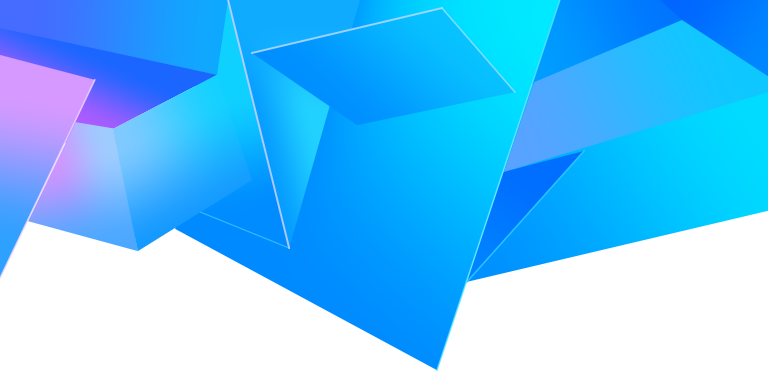
Give the GLSL for this background, as a WebGL 1 fragment shader.

```glsl
precision highp float;
uniform vec2 u_resolution;

// Corners shared by several facets
const vec2 SEAM_TOP = vec2(0.594, 1.0);
const vec2 SEAM_FOOT = vec2(0.753, 0.354);
const vec2 FOLD_TOP = vec2(0.9375, 1.0);
const vec2 SHEET_TOP = vec2(1.458, 1.0);
const vec2 SHEET_TIP = vec2(1.138, 0.036);
const vec2 WING_FOOT = vec2(1.216, 0.266);
const vec2 WING_TIP = vec2(1.521, 0.607);
const vec2 BOX_PEAK = vec2(0.565, 0.805);
const vec2 BOX_FOOT = vec2(0.359, 0.346);

vec2 p;
vec3 color = vec3(1.0);

// Signed distance to a line, positive on the left of a to b
float side(vec2 a, vec2 b) {
  vec2 d = normalize(b - a);
  return d.x * (p.y - a.y) - d.y * (p.x - a.x);
}

// Convex shapes with counter-clockwise corners
float tri(vec2 a, vec2 b, vec2 c) {
  return min(side(a, b), min(side(b, c), side(c, a)));
}

float quad(vec2 a, vec2 b, vec2 c, vec2 d) {
  return min(min(side(a, b), side(b, c)), min(side(c, d), side(d, a)));
}

// Smooth progress from a to b
float ramp(vec2 a, vec2 b) {
  vec2 d = b - a;
  return smoothstep(0.0, 1.0, dot(p - a, d) / dot(d, d));
}

void fill(float dist, vec3 paint) {
  color = mix(color, paint, clamp(dist * u_resolution.y + 0.5, 0.0, 1.0));
}

void stroke(vec2 a, vec2 b, float width, vec3 paint, float opacity) {
  vec2 d = b - a;
  float t = clamp(dot(p - a, d) / dot(d, d), 0.0, 1.0);
  float dist = length(p - a - d * t);
  float cover = clamp((width - dist) * u_resolution.y + 0.5, 0.0, 1.0);
  color = mix(color, paint, cover * opacity);
}

void drawRightWing() {
  vec3 paint = mix(vec3(0.0, 0.56, 1.0), vec3(0.0, 0.86, 1.0), ramp(vec2(1.2, 0.25), vec2(1.95, 0.75)));
  fill(quad(WING_FOOT, vec2(2.0, 0.451), vec2(2.0, 1.0), SHEET_TOP), paint);

  // Deep blue planes behind the pale band
  paint = mix(vec3(0.0, 0.61, 1.0), vec3(0.0, 0.46, 1.0), ramp(vec2(1.4, 0.85), vec2(1.75, 1.0)));
  fill(quad(vec2(1.38, 0.78), vec2(2.0, 0.78), vec2(2.0, 1.0), vec2(1.4, 1.0)), paint);
  paint = mix(vec3(0.0, 0.40, 1.0), vec3(0.0, 0.53, 1.0), ramp(vec2(1.75, 1.0), vec2(2.0, 0.82)));
  fill(quad(vec2(1.719, 1.0), vec2(1.776, 0.948), vec2(2.0, 0.802), vec2(2.0, 1.0)), paint);

  paint = mix(vec3(0.34, 0.64, 1.0), vec3(0.06, 0.78, 1.0), ramp(vec2(1.35, 0.6), vec2(1.9, 0.85)));
  fill(quad(vec2(1.312, 0.552), vec2(2.044, 0.773), vec2(1.776, 0.948), vec2(1.391, 0.786)), paint);

  paint = mix(vec3(0.0, 0.52, 1.0), vec3(0.0, 0.43, 1.0), ramp(WING_FOOT, vec2(1.4, 0.56)));
  fill(tri(WING_FOOT, WING_TIP, vec2(1.312, 0.552)), paint);
  stroke(WING_FOOT, WING_TIP, 0.002, vec3(0.2, 0.82, 1.0), 0.8);
}

void drawCentralSheet() {
  vec3 paint = mix(vec3(0.0, 0.54, 1.0), vec3(0.0, 0.92, 1.0), ramp(vec2(0.8, 0.15), vec2(1.4, 0.95)));
  float shadow = exp(-8.0 * max(side(SEAM_FOOT, FOLD_TOP) * -1.0, 0.0));
  paint = mix(paint, vec3(0.0, 0.54, 1.0), 0.75 * shadow);
  fill(quad(vec2(0.456, 0.404), SHEET_TIP, SHEET_TOP, SEAM_TOP), paint);
  stroke(SHEET_TIP, SHEET_TOP, 0.002, vec3(0.35, 0.9, 1.0), 0.75);

  // Strip left of the seam
  paint = mix(vec3(0.0, 0.55, 1.0), vec3(0.06, 0.82, 1.0), ramp(vec2(0.67, 0.45), vec2(0.59, 0.76)));
  fill(quad(vec2(0.521, 0.448), SEAM_FOOT, SEAM_TOP, vec2(0.5, 1.0)), paint);
  stroke(vec2(0.521, 0.448), SEAM_FOOT, 0.0015, vec3(0.3, 0.8, 1.0), 0.7);

  // Folded facet between seam and fold
  paint = mix(vec3(0.02, 0.61, 1.0), vec3(0.13, 0.82, 1.0), ramp(vec2(0.68, 0.6), vec2(0.83, 0.64)));
  paint = mix(paint, vec3(0.06, 0.67, 1.0), smoothstep(0.7, 0.95, p.y));
  fill(tri(SEAM_TOP, SEAM_FOOT, FOLD_TOP), paint);
}

void drawLeftBox() {
  // Violet planes behind the box
  vec3 paint = mix(vec3(0.27, 0.42, 1.0), vec3(0.06, 0.66, 1.0), ramp(vec2(0.05, 0.95), vec2(0.58, 0.92)));
  fill(quad(vec2(0.0, 0.91), BOX_PEAK, SEAM_TOP, vec2(0.0, 1.0)), paint);
  paint = mix(vec3(0.1, 0.4, 1.0), vec3(0.67, 0.36, 1.0), ramp(vec2(0.33, 0.83), vec2(0.25, 0.66)));
  fill(quad(vec2(0.0, 0.7), vec2(0.2, 0.615), BOX_PEAK, vec2(0.0, 0.927)), paint);

  // Two box faces
  paint = mix(vec3(0.82, 0.58, 1.0), vec3(0.62, 0.80, 1.0), ramp(vec2(0.13, 0.57), vec2(0.29, 0.61)));
  paint = mix(paint, vec3(0.3, 0.66, 1.0), ramp(vec2(0.22, 0.6), vec2(0.27, 0.36)));
  fill(quad(vec2(0.073, 0.424), BOX_FOOT, vec2(0.305, 0.664), vec2(0.197, 0.682)), paint);
  paint = mix(vec3(0.5, 0.79, 1.0), vec3(0.08, 0.82, 1.0), ramp(vec2(0.31, 0.62), vec2(0.59, 0.74)));
  paint = mix(paint, vec3(0.08, 0.6, 1.0), ramp(vec2(0.42, 0.68), vec2(0.54, 0.43)));
  fill(quad(BOX_FOOT, vec2(0.656, 0.531), BOX_PEAK, vec2(0.294, 0.664)), paint);

  // Pink sheet in front
  paint = mix(vec3(0.18, 0.63, 1.0), vec3(0.84, 0.6, 1.0), ramp(vec2(0.0, 0.36), vec2(0.06, 0.76)));
  fill(tri(vec2(0.0, 0.276), vec2(0.247, 0.792), vec2(0.0, 0.857)), paint);
  stroke(vec2(0.0, 0.276), vec2(0.247, 0.792), 0.002, vec3(0.94, 0.84, 1.0), 0.8);
}

void drawFlap() {
  vec2 left = vec2(0.656, 0.862), top = vec2(1.151, 0.979), right = vec2(1.341, 0.76);
  vec3 paint = mix(vec3(0.0, 0.56, 1.0), vec3(0.03, 0.76, 1.0), ramp(vec2(0.9, 0.67), vec2(1.16, 0.96)));
  fill(quad(left, vec2(0.93, 0.674), right, top), paint);
  stroke(left, top, 0.0025, vec3(0.72, 0.85, 1.0), 0.85);
  stroke(top, right, 0.002, vec3(0.6, 0.88, 1.0), 0.8);
  stroke(SEAM_TOP, SEAM_FOOT, 0.0025, vec3(0.8, 0.82, 1.0), 0.85);
}

void main() {
  p = gl_FragCoord.xy / u_resolution * vec2(2.0, 1.0);
  drawRightWing();
  drawCentralSheet();
  drawLeftBox();
  drawFlap();
  gl_FragColor = vec4(color, 1.0);
}
```
